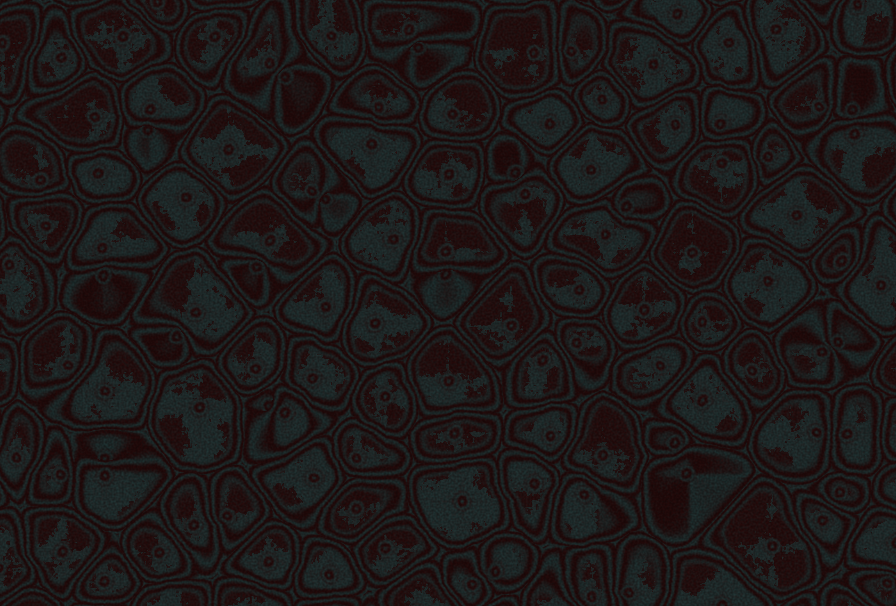
This pattern is drawn by a Shadertoy shader. Its source:

```glsl
// Dark red and teal crystal cells with banded rims, star-shaped cores and fine grain.

const vec3  RED          = vec3(0.128, 0.036, 0.036);
const vec3  TEAL         = vec3(0.112, 0.176, 0.176);
const float ROWS         = 8.8;    // cells along the canvas height
const float SIZE_SPREAD  = 0.32;   // difference in size between cells
const float DIAMOND      = 0.4;    // 0 = round distance, 1 = diamond distance
const float ROUNDING     = 11.0;   // lower = rounder cell corners
const float BAND_COUNT   = 2.6;    // rim bands on each side of a border
const float BAND_FALLOFF = 0.34;   // how fast the bands widen inwards
const float RED_LIMIT    = 0.30;   // higher = fewer red patches
const float GRAIN_SCALE  = 235.0;  // grains along the canvas height
const float GRAIN_TINT   = 0.32;
const float GRAIN_LIGHT  = 0.34;
const float TAU          = 6.2831853;

vec3 hash3(vec2 p) {
    vec3 q = fract(p.xyx * vec3(0.1031, 0.1030, 0.0973));
    q += dot(q, q.yxz + 33.33);
    return fract((q.xxy + q.yzz) * q.zyx);
}

float cornerSlope(vec2 corner, vec2 offset) {
    float angle = TAU * hash3(corner + 71.0).x;
    return dot(vec2(cos(angle), sin(angle)), offset);
}

float gradientNoise(vec2 p) {
    vec2 i = floor(p), f = fract(p);
    vec2 u = f * f * f * (f * (f * 6.0 - 15.0) + 10.0);
    vec2 e = vec2(1.0, 0.0);
    return mix(mix(cornerSlope(i, f), cornerSlope(i + e, f - e), u.x),
               mix(cornerSlope(i + e.yx, f - e.yx), cornerSlope(i + e.xx, f - e.xx), u.x), u.y);
}

float fbm(vec2 p) {
    float sum = 0.0, amplitude = 0.6;
    for (int i = 0; i < 4; i++) {
        sum += amplitude * gradientNoise(p);
        p = mat2(1.6, 1.2, -1.2, 1.6) * p + 7.3;
        amplitude *= 0.55;
    }
    return sum;
}

// Returns the soft border distance; also the offset from the seed and a cell value.
float cellField(vec2 p, out vec2 fromSeed, out float cellValue) {
    vec2 base = floor(p);
    float strongest = 0.0, others = 0.0;
    fromSeed = vec2(0.0);
    cellValue = 0.0;
    for (int y = -2; y <= 2; y++)
    for (int x = -2; x <= 2; x++) {
        vec2 id = base + vec2(x, y);
        vec3 rnd = hash3(id + 19.0);
        vec2 offset = p - id - rnd.xy;
        float diamond = 0.8 * (abs(offset.x) + abs(offset.y));
        float dist = mix(length(offset), diamond, DIAMOND) - SIZE_SPREAD * rnd.z;
        float pull = exp(-ROUNDING * dist);
        if (pull > strongest) {
            others += strongest;
            strongest = pull;
            fromSeed = offset;
            cellValue = hash3(id + 53.0).x;
        } else {
            others += pull;
        }
    }
    return log(strongest / others) / ROUNDING;
}

// Teal star along the axes, ragged red patches in the quadrants.
float coreTint(vec2 p, vec2 q, float cellValue, float grain) {
    float star = sqrt(abs(q.x * q.y));
    float redness = 1.6 * star + 0.9 * fbm(p * 1.9) + 0.5 * (cellValue - 0.5)
                  + 0.25 * q.y + 0.22 * gradientNoise(p * 13.0) + 0.22 * grain;
    float tint = mix(0.86, 0.12, smoothstep(RED_LIMIT - 0.03, RED_LIMIT + 0.03, redness));
    float axis = min(abs(q.x), abs(q.y));
    return tint - 0.22 * exp(-16.0 * axis) * exp(-3.0 * length(q));
}

void mainImage(out vec4 fragColor, in vec2 fragCoord) {
    vec2 uv = fragCoord / iResolution.y;
    vec2 p = uv * ROWS + 3.0;
    float grain = gradientNoise(uv * GRAIN_SCALE);
    float lightGrain = gradientNoise(uv * GRAIN_SCALE * 1.13 + 41.7);

    vec2 q;
    float cellValue;
    float border = cellField(p + 0.05 * fbm(p * 2.5), q, cellValue);

    // Rim bands, softened where they become too thin to resolve
    float phase = BAND_COUNT * (1.0 - exp(-border / BAND_FALLOFF));
    float contrast = 0.46 * (1.0 - smoothstep(0.35, 0.9, fwidth(phase)));
    float rim = 0.44 - contrast * cos(TAU * phase);

    float inside = smoothstep(0.22, 0.36, border);
    float tint = mix(rim, coreTint(p, q, cellValue, grain), inside);

    // Small ring around each seed
    float r = length(q);
    float ring = 0.42 + 0.4 * cos(TAU * r / 0.1);
    tint = mix(tint, ring, 1.0 - smoothstep(0.08, 0.17, r));

    tint = clamp(tint + GRAIN_TINT * grain, 0.0, 1.0);
    float light = mix(0.92, 1.0, inside) * (1.0 + GRAIN_LIGHT * lightGrain);
    fragColor = vec4(mix(RED, TEAL, tint) * light, 1.0);
}
```
